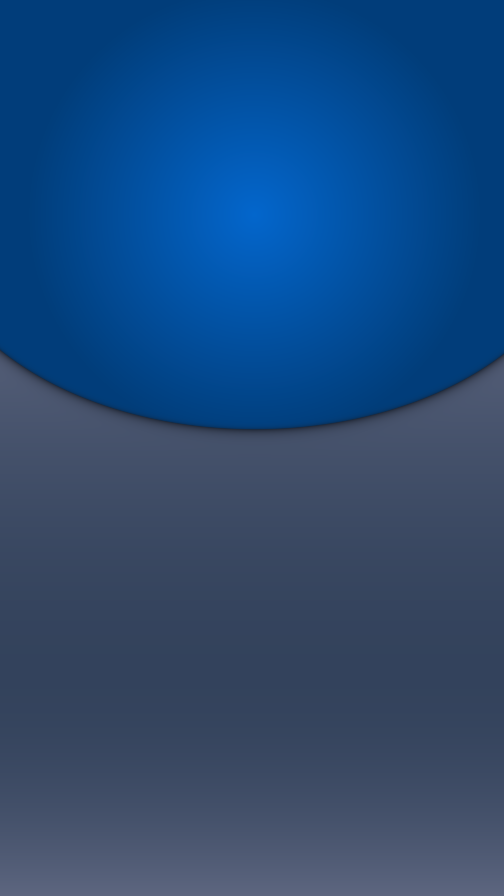
A Shadertoy shader for this background:

```glsl
const vec2 PANEL_CENTER = vec2(0.505, 0.7604);  // fraction of the canvas
const vec2 PANEL_RADII = vec2(0.650, 0.426);    // in canvas widths
const float GLOW_RADIUS = 0.45;
const vec3 GLOW_CORE = vec3(0.012, 0.400, 0.800);
const vec3 GLOW_EDGE = vec3(0.004, 0.240, 0.478);

const float SLATE_DARK_HEIGHT = 0.25;
const float SLATE_TOP_HEIGHT = 0.61;
const vec3 SLATE_DARK = vec3(0.200, 0.260, 0.360);
const vec3 SLATE_TOP = vec3(0.330, 0.370, 0.470);
const vec3 SLATE_BOTTOM = vec3(0.365, 0.400, 0.500);

const vec3 SHADOW_COLOR = vec3(0.08, 0.10, 0.14);
const float SHADOW_STRENGTH = 0.75;
const float SHADOW_WIDTH = 0.009;
const float RIM_STRENGTH = 0.45;
const float RIM_WIDTH = 0.0035;

// Approximate signed distance to an ellipse around the origin
float ellipseDistance(vec2 p, vec2 radii) {
    float k = length(p / radii);
    float slope = length(p / (radii * radii));
    return k * (k - 1.0) / max(slope, 1e-4);
}

// Vertical gradient, darkest in a broad low band
vec3 slateColor(float height) {
    float rise = max(height - SLATE_DARK_HEIGHT, 0.0) / (SLATE_TOP_HEIGHT - SLATE_DARK_HEIGHT);
    float fall = max(SLATE_DARK_HEIGHT - height, 0.0) / SLATE_DARK_HEIGHT;
    vec3 color = mix(SLATE_DARK, SLATE_TOP, pow(min(rise, 1.0), 1.7));
    return mix(color, SLATE_BOTTOM, fall * fall);
}

void mainImage(out vec4 fragColor, in vec2 fragCoord) {
    vec2 uv = fragCoord / iResolution.xy;
    vec2 p = (uv - PANEL_CENTER) * vec2(1.0, iResolution.y / iResolution.x);
    float pixel = 1.0 / iResolution.x;

    // Only the lower half of the ellipse bounds the panel
    float d = ellipseDistance(vec2(p.x, min(p.y, 0.0)), PANEL_RADII);

    // Slate ground with the shadow cast by the panel
    vec3 slate = slateColor(uv.y);
    float shadow = SHADOW_STRENGTH * exp(-max(d, 0.0) / SHADOW_WIDTH);
    slate = mix(slate, SHADOW_COLOR, shadow);

    // Blue panel with a round glow and a dark rim
    vec3 panel = mix(GLOW_CORE, GLOW_EDGE, clamp(length(p) / GLOW_RADIUS, 0.0, 1.0));
    float rim = RIM_STRENGTH * exp(min(d, 0.0) / RIM_WIDTH);
    panel = mix(panel, SHADOW_COLOR, rim);

    float outside = smoothstep(-0.75 * pixel, 0.75 * pixel, d);
    fragColor = vec4(mix(panel, slate, outside), 1.0);
}
```
